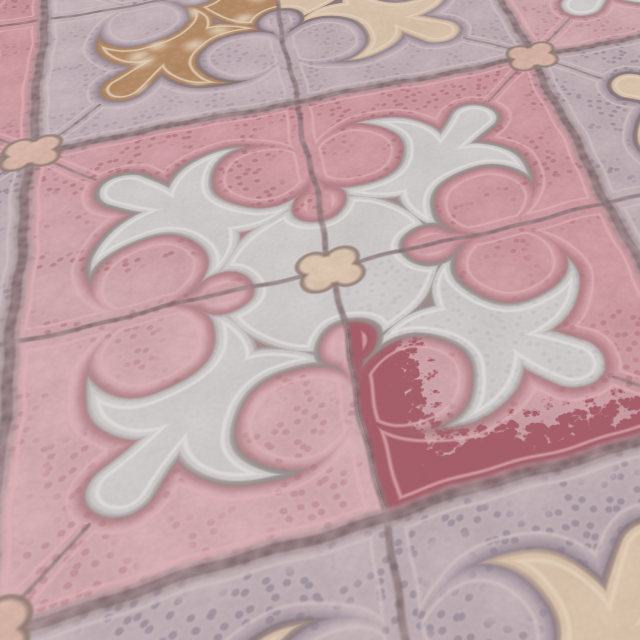
This pattern is drawn by a WebGL 1 fragment shader. Its source:

```glsl
precision highp float;
// Worn quarry tiles seen at a slant: pink and lavender squares in a checker, each of
// four quarters carrying a clawed leaf that meets at a cream rosette. The floor plane
// is an inverse projection; leaves are circles joined and cut; wear is cellular noise.
uniform vec2 u_resolution;

vec2 hash2(vec2 p) {
  return fract(sin(vec2(dot(p, vec2(127.1, 311.7)), dot(p, vec2(269.5, 183.3)))) * 4375.85);
}

// Distance to the nearest scattered point
float cells(vec2 p) {
  vec2 base = floor(p), f = fract(p);
  float nearest = 2.0;
  for (int j = -1; j <= 1; j++) {
    for (int i = -1; i <= 1; i++) {
      vec2 o = vec2(float(i), float(j));
      nearest = min(nearest, length(o + hash2(base + o) - f));
    }
  }
  return nearest;
}

// Canvas to floor: columns are the two tile axes and the centre in homogeneous form
vec2 floorPlane(vec2 uv) {
  vec3 right = vec3(0.502, 0.152, 0.074), up = vec3(0.038, 0.427, 0.199);
  vec3 centre = vec3(0.518, 0.581, 1.0), q = vec3(uv, 1.0);
  return vec2(dot(cross(up, centre), q), dot(cross(centre, right), q)) / dot(cross(right, up), q);
}

// Leaf in the folded octant, where x is the smaller coordinate
float leaf(vec2 q) {
  float claw = length(q - vec2(0.28, 0.53)) - 0.25;
  float core = length(q) - 0.37;
  float h = clamp((dot(q, vec2(0.5)) - 0.46) / 0.2, 0.0, 1.0);
  float tip = length(q - vec2(0.46 + 0.2 * h)) - 0.06 - 0.037 * h;
  float bay = length(q - vec2(0.165, 0.585)) - 0.195;
  float scallop = length(q - vec2(0.0, 0.35)) - 0.1;
  return max(min(min(claw, core), tip), -min(bay, scallop));
}

// Four small lobes around the origin
float rosette(vec2 p) {
  p = abs(p);
  return min(length(p - vec2(0.048, 0.04)) - 0.046, max(p.x - 0.075, p.y - 0.065));
}

float fill(float d, float soft) { return 1.0 - smoothstep(-soft, soft, d); }
float stroke(float d, float halfWidth, float soft) { return fill(abs(d) - halfWidth, soft); }

void main() {
  vec2 uv = gl_FragCoord.xy / u_resolution;
  float soft = max(0.006, 2.5 / u_resolution.y);
  vec2 ground = floorPlane(uv);
  ground += 0.006 * sin(ground.yx * 9.0 + vec2(1.0, 2.5)) + 0.003 * sin(ground.yx * 27.0);

  // Checker cell, local position and quarter
  vec2 cell = floor((ground + 1.0) * 0.5);
  vec2 p = ground - 2.0 * cell, quarter = floor(ground);
  float lavender = mod(cell.x + cell.y, 2.0);
  vec2 a = abs(p), q = vec2(min(a.x, a.y), max(a.x, a.y));
  float tone = hash2(quarter + 3.0).x - 0.5;

  // Mottling
  float broad = cells(ground * 5.0), grain = cells(ground * 23.0), fine = cells(ground * 61.0);
  float mottle = 0.45 * broad + 0.35 * grain + 0.2 * fine - 0.45;

  // Glaze of the ground
  vec3 pink = mix(vec3(0.80, 0.60, 0.63), vec3(0.80, 0.65, 0.67), smoothstep(0.6, -0.8, p.x + p.y));
  vec3 glaze = mix(pink, vec3(0.75, 0.685, 0.705), lavender);
  vec3 shade = mix(vec3(0.65, 0.42, 0.45), vec3(0.55, 0.50, 0.56), lavender);
  vec3 colour = glaze + 0.03 * tone - 0.09 * mottle;
  float d = leaf(q);
  float edge = min(a.x, 1.0 - a.y);
  float bare = 1.0 - min(length(quarter - vec2(0.0, -1.0)), 1.0);
  float ragged = edge + 0.16 * (grain - 0.5) + 0.08 * (fine - 0.5) + 0.08 * a.x;
  float stain = fill(ragged - 0.19, 0.025) * bare;
  float spots = fill(grain - 0.24, 0.1) * smoothstep(0.4, 0.75, broad + 0.25 * a.y);
  spots *= mix(0.35, 0.6, step(0.0, p.y));
  vec3 deep = mix(shade, vec3(0.63, 0.34, 0.39), bare);
  colour = mix(colour, deep, max(stain * 0.9, spots));

  // Raised inset line and the soft shadow of the leaf
  float diagonal = (q.y - q.x) * 0.707;
  float panel = min(min(d, q.x), min(1.0 - q.y, diagonal + 0.02));
  colour = mix(colour, shade, 0.55 * fill(d - 0.025, 0.016));
  vec3 ridge = mix(vec3(0.87, 0.69, 0.71), vec3(0.81, 0.75, 0.76), lavender);
  colour = mix(colour, ridge, 0.75 * stroke(panel - 0.048, 0.005, soft));

  // Leaf body, one quarter burnt to rust
  float rust = 1.0 - min(length(quarter - vec2(-1.0, 1.0)), 1.0);
  vec3 cream = mix(vec3(0.84, 0.75, 0.66), vec3(0.70, 0.54, 0.40), rust * smoothstep(0.2, 0.55, broad + 0.2));
  vec3 body = mix(vec3(0.80, 0.785, 0.785), cream, lavender) - 0.07 * mottle;
  body = mix(body, vec3(0.70, 0.69, 0.72), 0.4 * fill(grain - 0.2, 0.12) * (0.3 + 0.7 * bare));
  colour = mix(colour, body, fill(d, soft));
  vec3 rim = mix(vec3(0.59, 0.55, 0.54), vec3(0.52, 0.45, 0.46), lavender);
  colour = mix(colour, rim, (0.6 + 0.3 * sin(4.0 * p.x - 3.0 * p.y)) * stroke(d, 0.010, soft));
  vec3 gleam = mix(vec3(0.87, 0.86, 0.85), vec3(0.88, 0.81, 0.73), lavender);
  colour = mix(colour, gleam, 0.85 * stroke(d + 0.03, 0.006, soft));

  // Joints: quarter axes, corner diagonals and tile borders
  vec3 joint = vec3(0.54, 0.46, 0.47) + 0.15 * (grain - 0.5);
  colour = mix(colour, joint, 0.75 * stroke(q.x, 0.010, soft));
  colour = mix(colour, joint, 0.6 * stroke(diagonal, 0.006, soft) * step(0.75, q.x));
  colour = mix(colour, joint + 0.12, 0.6 * fill(0.97 - q.y, soft * 1.5));
  colour = mix(colour, joint, 0.75 * fill(0.984 - q.y, soft));

  // Rosettes at centres and corners
  float boss = min(rosette(p), rosette(1.0 - a));
  colour = mix(colour, vec3(0.57, 0.49, 0.45), 0.85 * fill(boss - 0.016, soft));
  vec3 bossGlaze = mix(vec3(0.84, 0.75, 0.67), vec3(0.83, 0.70, 0.65), step(0.7, q.x));
  colour = mix(colour, bossGlaze - 0.1 * mottle, fill(boss, soft * 1.5));

  gl_FragColor = vec4(colour, 1.0);
}
```
